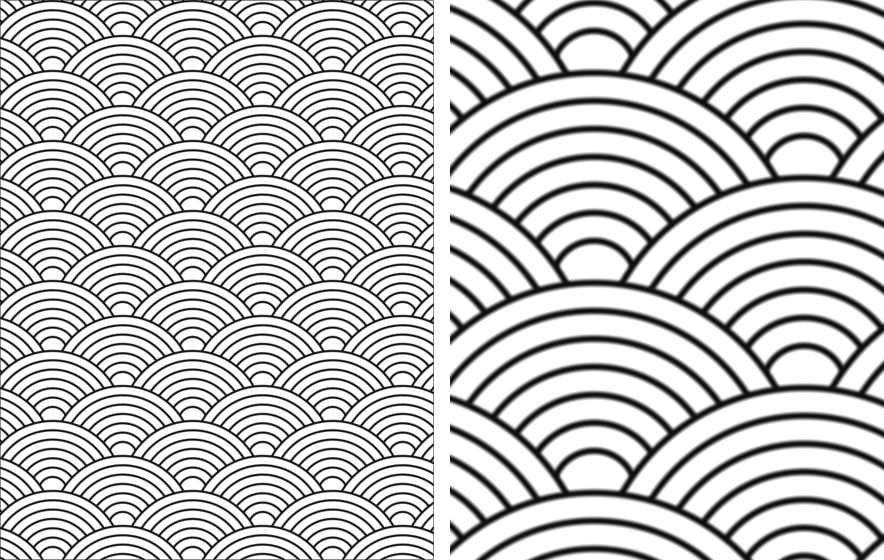
Left: the whole. Right: its middle third, enlarged.
Give the GLSL for this pattern, as a Shadertoy shader.

```glsl
// Overlapping rows of concentric-arc wave scales in black line on white.

const float HALF_LINE = 0.0151; // half stroke width, in scale radii

// Ink amount of the seven rings, at distance d from a scale's centre
float ringInk(float d, float soft) {
    float ringPos = clamp(d, 0.1334, 1.0) * 7.5;
    float fromLine = abs(fract(ringPos) - 0.5) / 7.5;
    return 1.0 - smoothstep(-soft, soft, fromLine - HALF_LINE);
}

void mainImage(out vec4 fragColor, in vec2 fragCoord) {
    // One unit is a scale radius: eight fit the canvas height
    float unitsPerPixel = 8.0 / iResolution.y;
    float soft = max(0.013, 0.75 * unitsPerPixel);
    vec2 p = fragCoord * unitsPerPixel - vec2(0.753, -0.0135);

    // Paint staggered rows from back (upper) to front (lower)
    float ink = 0.0;
    float baseRow = floor(p.y * 2.0);
    for (int k = 1; k >= -2; k--) {
        float row = baseRow + float(k);
        vec2 q = vec2(mod(p.x - row + 1.0, 2.0) - 1.0, p.y - row * 0.5);
        float d = length(q);
        float cover = 1.0 - smoothstep(-soft, soft, d - 1.0 - HALF_LINE);
        ink = mix(ink, ringInk(d, soft), cover);
    }

    // Thin grey edge around the sheet
    vec2 inset = min(fragCoord, iResolution.xy - fragCoord) * unitsPerPixel;
    float border = 1.0 - smoothstep(0.006, 0.018, min(inset.x, inset.y));
    ink = max(ink, 0.5 * border);

    fragColor = vec4(mix(vec3(1.0), vec3(0.06), ink), 1.0);
}
```
